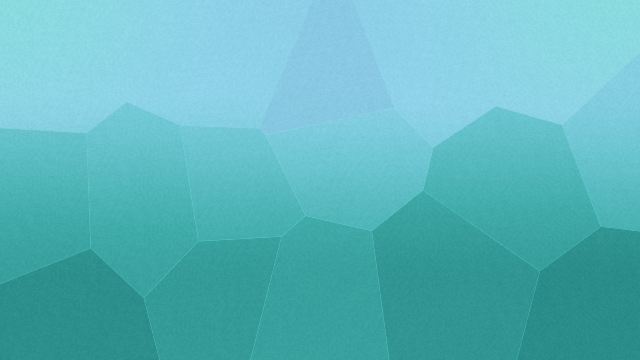
A Shadertoy shader for this background:

```glsl
// Large faceted cells fading from deep teal below to pale sky above.
// A Voronoi partition shades each cell, a height ramp colours it,
// and thin bright seams plus fine paper grain finish the surface.

#define CELLS 16
#define WEDGE_CELL 13
#define TOP_ROW 11
#define RAMP_GAIN 0.60
#define SEAM_WIDTH 0.0020
#define SEAM_LIGHT 0.085
#define GRAIN_SCALE 250.0
#define GRAIN_AMOUNT 0.034

const vec3 DEEP = vec3(0.175, 0.562, 0.55);
const vec3 TEAL = vec3(0.25, 0.675, 0.665);
const vec3 AQUA = vec3(0.42, 0.775, 0.82);
const vec3 SKY  = vec3(0.555, 0.825, 0.91);
const vec3 MINT = vec3(0.535, 0.865, 0.87);
const vec3 HAZE = vec3(0.53, 0.775, 0.88);

// Cell centres in canvas heights: bottom, middle and top rows
const vec2 SITE[CELLS] = vec2[CELLS](
    vec2(0.164, 0.109), vec2(0.637, 0.229), vec2(0.856, 0.174), vec2(1.252, 0.227),
    vec2(1.706, 0.109), vec2(0.050, 0.398), vec2(0.447, 0.412), vec2(0.625, 0.440),
    vec2(0.954, 0.602), vec2(1.431, 0.486), vec2(1.769, 0.616), vec2(0.079, 0.884),
    vec2(0.641, 0.854), vec2(0.926, 0.734), vec2(1.197, 0.840), vec2(1.538, 0.863));

// Lightness offset of each cell
const float SHADE[CELLS] = float[CELLS](
    0.00, 0.14, 0.21, 0.08, -0.03,
    0.20, 0.24, 0.29, 0.36, 0.17, 0.31,
    0.40, 0.40, 0.38, 0.42, 0.42);

float hash(vec2 p) {
    return fract(sin(dot(p, vec2(127.1, 311.7))) * 43758.5453);
}

float valueNoise(vec2 p) {
    vec2 i = floor(p), f = fract(p);
    f = f * f * (3.0 - 2.0 * f);
    return mix(mix(hash(i), hash(i + vec2(1, 0)), f.x),
               mix(hash(i + vec2(0, 1)), hash(i + vec2(1, 1)), f.x), f.y);
}

// Tone 0..1 to colour, from deep teal to sky
vec3 toneRamp(float t) {
    vec3 c = mix(DEEP, TEAL, clamp(t / 0.35, -0.2, 1.0));
    c = mix(c, AQUA, clamp((t - 0.35) / 0.38, 0.0, 1.0));
    return mix(c, SKY, clamp((t - 0.73) / 0.25, 0.0, 1.0));
}

// Colour of one cell at a point
vec3 cellColor(int cell, vec2 p, float rise) {
    vec3 c = toneRamp(RAMP_GAIN * rise + SHADE[cell]);
    float side = abs(p.x - 0.87);
    float top = smoothstep(0.55, 1.0, p.y);
    if (cell == WEDGE_CELL) return mix(c, HAZE, 0.75);
    if (cell < TOP_ROW) return c;
    c = mix(c, HAZE, 0.25 * top * (1.0 - smoothstep(0.1, 0.35, side)));
    return mix(c, MINT, 0.85 * top * smoothstep(0.25, 0.85, side));
}

void mainImage(out vec4 fragColor, in vec2 fragCoord) {
    float pixel = 1.0 / iResolution.y;
    vec2 p = (fragCoord - 0.5 * iResolution.xy) * pixel + vec2(8.0 / 9.0, 0.5);

    // Nearest centre
    int home = 0;
    float nearest = 1e5;
    for (int i = 0; i < CELLS; i++) {
        float d = distance(p, SITE[i]);
        if (d < nearest) { nearest = d; home = i; }
    }

    // Nearest border and the cell beyond it
    int neighbour = home;
    float border = 1e5;
    for (int i = 0; i < CELLS; i++) {
        if (i == home) continue;
        vec2 a = SITE[home], b = SITE[i];
        float d = dot(0.5 * (a + b) - p, normalize(b - a));
        if (d < border) { border = d; neighbour = i; }
    }

    // Cell colours, blended across the border for a smooth edge
    float rise = smoothstep(0.2, 0.8, p.y);
    float blend = 0.5 * (1.0 - smoothstep(0.0, 0.8 * pixel, border));
    vec3 color = mix(cellColor(home, p, rise), cellColor(neighbour, p, rise), blend);

    // Bright seams, fainter with height and absent between open-sky cells
    float seam = 1.0 - smoothstep(0.0, max(SEAM_WIDTH, 0.8 * pixel), border);
    float openSky = float(home >= TOP_ROW && neighbour >= TOP_ROW);
    color += vec3(0.75, 1.0, 1.0) * SEAM_LIGHT * seam * (1.0 - 0.85 * rise) * (1.0 - openSky);

    // Paper grain on a turned grid, with faint mottling
    vec2 turned = mat2(0.8, 0.6, -0.6, 0.8) * p;
    float grain = valueNoise(turned * GRAIN_SCALE) - 0.5;
    float mottling = valueNoise(turned * 22.0) - 0.5;
    color += GRAIN_AMOUNT * (grain + 0.15 * mottling);

    fragColor = vec4(clamp(color, 0.0, 1.0), 1.0);
}
```
